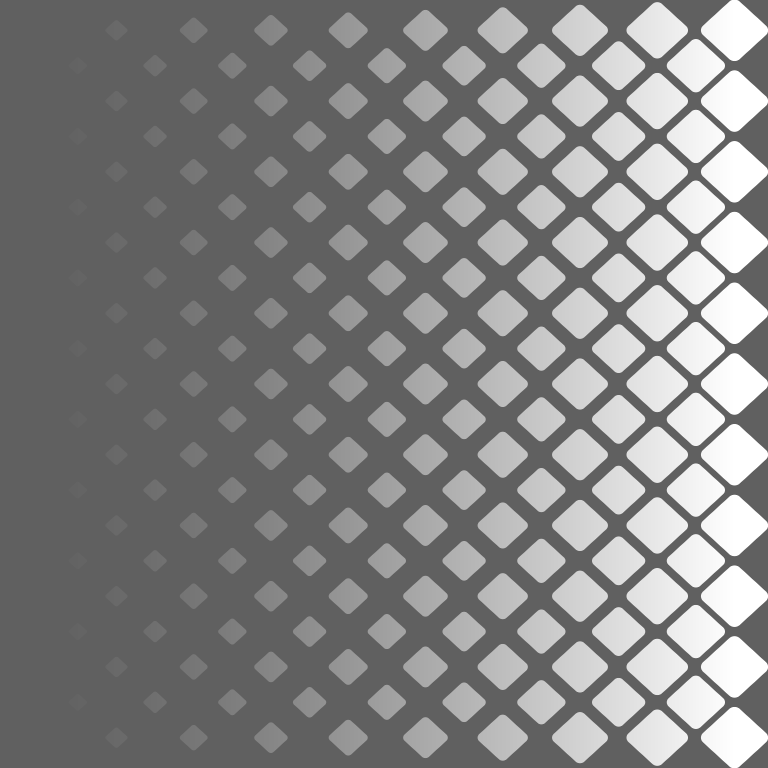
Give the GLSL for this pattern, as a Shadertoy shader.

```glsl
// Halftone of rounded diamonds that grow and brighten from left to right.
// Two interleaved lattices are folded into cells, each diamond is a rounded
// distance function, and one horizontal ramp colours them all.

const vec2 CELL = vec2(0.1006, 0.0921);
const vec3 BACKDROP = vec3(0.376);

// Signed distance to a diamond with rounded tips; reach is centre to tip.
float roundedDiamond(vec2 p, float reach) {
    float radius = 0.22 * reach;
    float side = (reach - radius) * 0.7071;
    vec2 turned = abs(vec2(p.x + p.y, p.x - p.y)) * 0.7071;
    vec2 q = turned - side;
    return length(max(q, 0.0)) + min(max(q.x, q.y), 0.0) - radius;
}

// Coverage of one lattice; reach grows linearly with the column position.
float diamondLattice(vec2 uv, vec2 anchor, float lastReach, float growth, float pixel) {
    vec2 index = floor((uv - anchor) / CELL + 0.5);
    vec2 center = anchor + index * CELL;

    // Only whole diamonds inside the canvas are kept.
    if (index.x > 0.0 || abs(center.y - 0.5) > 0.47) return 0.0;

    float reach = max(lastReach + growth * (center.x - anchor.x), 0.002);
    vec2 local = uv - center;
    local.y *= CELL.x / CELL.y;
    return clamp(0.5 - roundedDiamond(local, reach) / pixel, 0.0, 1.0);
}

void mainImage(out vec4 fragColor, in vec2 fragCoord) {
    vec2 uv = fragCoord / iResolution.xy;
    float pixel = 1.0 / min(iResolution.x, iResolution.y);

    // Large diamonds, then smaller ones shifted by half a cell
    vec2 anchor = vec2(0.9564, 0.5);
    float large = diamondLattice(uv, anchor, 0.0437, 0.0364, pixel);
    float small = diamondLattice(uv, anchor - 0.5 * CELL, 0.0379, 0.0323, pixel);

    // Brightness ramp shared by every diamond
    float ramp = pow(clamp((uv.x - 0.052) / 0.905, 0.0, 1.0), 1.3);
    vec3 diamondColor = mix(BACKDROP, vec3(1.0), ramp);

    fragColor = vec4(mix(BACKDROP, diamondColor, max(large, small)), 1.0);
}
```
